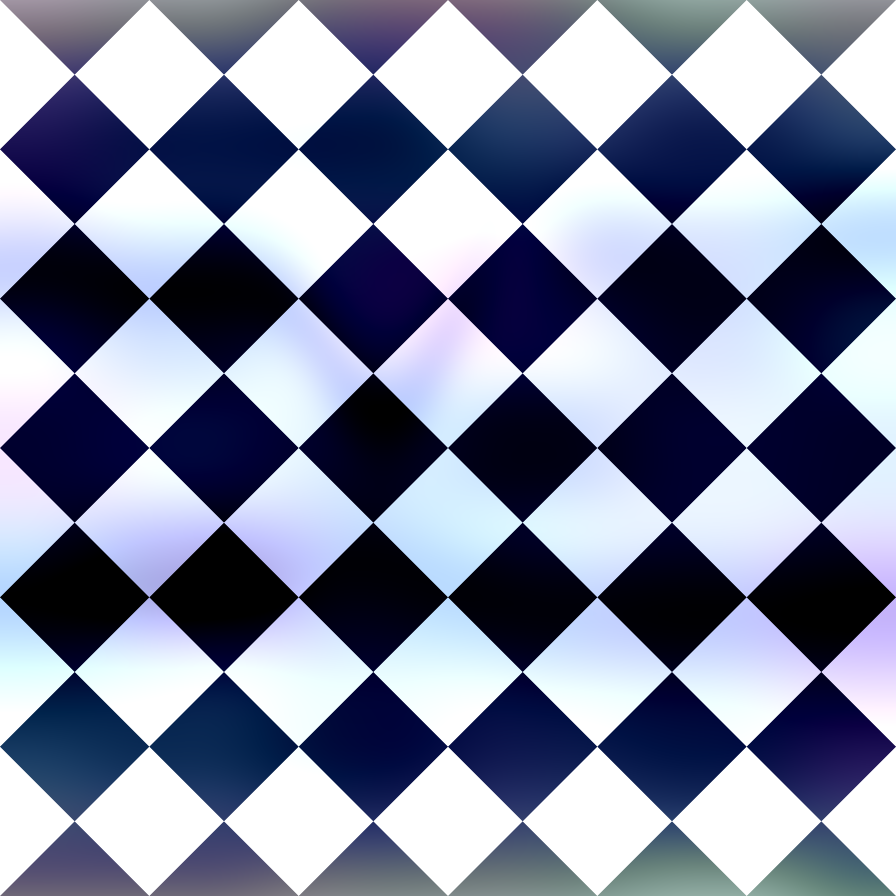
Write a Shadertoy shader that draws this pattern.

```glsl
// Six by six harlequin diamonds, navy and white, tinted by soft drifting clouds.

float hash(vec2 p) {
    vec3 q = fract(vec3(p.xyx) * 0.1031);
    q += dot(q, q.yzx + 33.33);
    return fract((q.x + q.y) * q.z);
}

// Smooth value noise, from -1 to 1
float noise(vec2 p) {
    vec2 i = floor(p), f = fract(p);
    f = f * f * f * (f * (f * 6.0 - 15.0) + 10.0);
    float low = mix(hash(i), hash(i + vec2(1, 0)), f.x);
    float high = mix(hash(i + vec2(0, 1)), hash(i + vec2(1, 1)), f.x);
    return 2.0 * mix(low, high, f.y) - 1.0;
}

float bell(float x, float width) {
    return exp(-x * x / (width * width));
}

// Signed distance to the dark diamonds, in cells
float diamondDistance(vec2 p) {
    vec2 q = abs(fract(p + vec2(0.0, 0.5)) - 0.5);
    return (q.x + q.y - 0.5) * 0.7071;
}

// Cloud tint added to both diamond colours; may be negative
vec3 cloudTint(vec2 uv) {
    // Pale borders at top and bottom
    float shade = 0.55 * pow(abs(2.0 * uv.y - 1.0), 4.0) - 0.06;

    // Two dark bands bending across the middle
    float lowerBand = 0.31 + 0.06 * bell(uv.x - 0.4, 0.14);
    float upperBand = 0.69 + 0.05 * uv.x - 0.16 * bell(uv.x - 0.43, 0.1);
    float gap = 1.0 - bell(uv.x - 0.58, 0.07);
    shade -= 0.22 * bell(uv.y - lowerBand, 0.085);
    shade -= 0.2 * gap * bell(uv.y - upperBand, 0.065);

    // Wide blotches and a drift between violet and cyan
    shade += 0.13 * noise(uv * vec2(5.0, 8.0) + 17.0);
    float hue = noise(uv * vec2(4.0, 6.0) + 41.0);
    float blue = mix(0.25, 0.04, smoothstep(0.12, 0.48, shade));
    return shade + vec3(-0.05 * hue, 0.03 + 0.07 * hue, blue);
}

void mainImage(out vec4 fragColor, in vec2 fragCoord) {
    vec2 uv = fragCoord / iResolution.xy;
    float pixel = 6.0 / iResolution.y;
    float light = smoothstep(-0.6 * pixel, 0.6 * pixel, diamondDistance(uv * 6.0));

    vec3 tint = cloudTint(uv);
    vec3 darkColor = clamp(tint, 0.0, 1.0);
    vec3 lightColor = clamp(tint + 1.0, 0.0, 1.0);
    fragColor = vec4(mix(darkColor, lightColor, light), 1.0);
}
```
